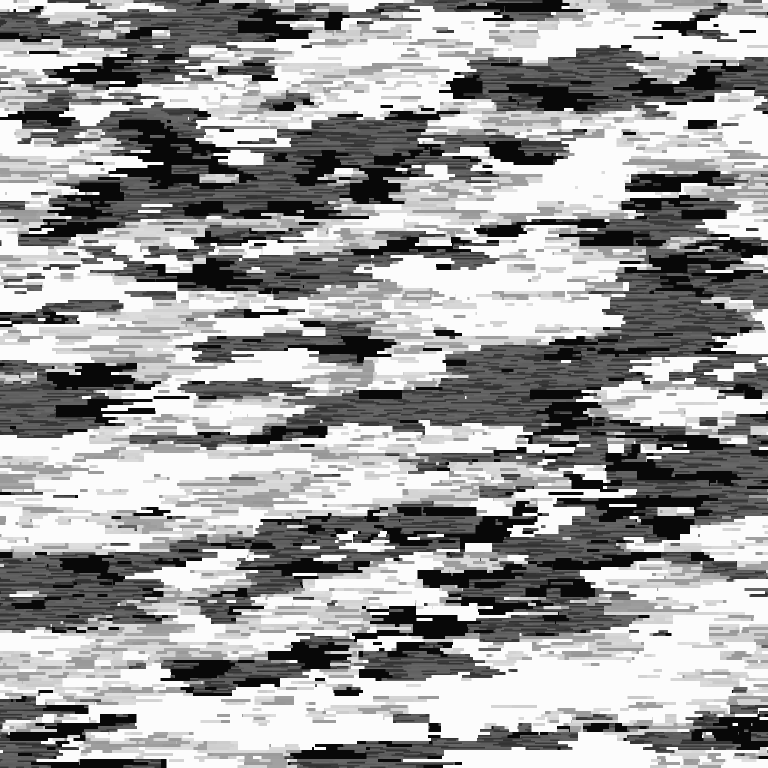
Write a Shadertoy shader that draws this texture.

```glsl
const float ROW = 1.0 / 256.0;
const float BLACK = 0.03, CHARCOAL = 0.22, SLATE = 0.38;
const float SILVER = 0.64, PALE = 0.82, WHITE = 0.99;

float hash(vec2 p) {
    vec3 q = fract(p.xyx * vec3(0.1031, 0.1030, 0.0973));
    q += dot(q, q.yzx + 33.33);
    return fract((q.x + q.y) * q.z);
}

float smoothNoise(vec2 p) {
    vec2 cell = floor(p), f = fract(p);
    f = f * f * (3.0 - 2.0 * f);
    float low = mix(hash(cell), hash(cell + vec2(1, 0)), f.x);
    float high = mix(hash(cell + vec2(0, 1)), hash(cell + vec2(1, 1)), f.x);
    return mix(low, high, f.y);
}

// Centre of the brick holding p; every row has its own shift and brick width
vec2 brickCentre(vec2 p, float height, float width, float seed) {
    float row = floor(p.y / height);
    float w = width * mix(0.5, 2.0, hash(vec2(row, seed)));
    float shift = hash(vec2(row, seed + 7.0));
    return vec2((floor(p.x / w + shift) + 0.5 - shift) * w, (row + 0.5) * height);
}

float brickHash(vec2 centre, float seed) {
    return hash(floor(centre * 2048.0) + seed);
}

// Layered noise, spread to an even 0..1 range so cuts equal area shares
float rankedField(vec2 p, vec2 frequency, float jitter, float seed) {
    float sum = 0.0, amplitude = 0.5;
    vec2 q = vec2(p.x, p.y - 0.03 * p.x) * frequency;
    for (int i = 0; i < 3; i++) {
        sum += amplitude * (smoothNoise(q + seed * 17.3) - 0.5);
        q *= 2.4;
        amplitude *= 0.62;
    }
    float z = sum / 0.133 + jitter * (brickHash(p, seed) - 0.5);
    z /= sqrt(1.0 + jitter * jitter / 12.0);
    return 1.0 / (1.0 + exp(-1.7 * z));
}

// Mostly fine bricks, with some taller ones among them
vec2 mixedBrick(vec2 p, float seed) {
    vec2 tall = brickCentre(p, 3.0 * ROW, 0.03, seed);
    vec2 fine = brickCentre(p, ROW, 0.02, seed + 3.0);
    return brickHash(tall, seed) < 0.35 ? tall : fine;
}

float darkTone(vec2 p, float edge) {
    float ink = rankedField(mixedBrick(p, 21.0), vec2(13.0, 55.0), 0.8, 5.0);
    if (ink < mix(0.12, 0.45, edge)) return BLACK;
    vec2 streak = brickCentre(p, 0.5 * ROW, 0.02, 31.0);
    float grain = brickHash(streak, 8.0);
    return (grain < 0.38 ? CHARCOAL : SLATE) + 0.06 * (brickHash(streak, 12.0) - 0.5);
}

float lightTone(vec2 p) {
    vec2 streak = mixedBrick(p, 41.0);
    float shade = rankedField(streak, vec2(7.0, 45.0), 2.4, 9.0);
    if (shade > 0.41) return WHITE;
    float grain = brickHash(brickCentre(p, ROW, 0.025, 51.0), 14.0);
    float tone = shade * 0.6 + grain * 0.4 < 0.27 ? SILVER : PALE;
    return tone + 0.1 * (grain - 0.5);
}

float streakTone(vec2 p) {
    const float darkShare = 0.36;
    float field = rankedField(mixedBrick(p, 1.0), vec2(5.0, 21.0), 0.9, 2.0);
    return field < darkShare ? darkTone(p, field / darkShare) : lightTone(p);
}

void mainImage(out vec4 fragColor, in vec2 fragCoord) {
    // Four samples per pixel soften the brick edges
    float tone = 0.0;
    for (int i = 0; i < 4; i++) {
        vec2 offset = vec2(i % 2, i / 2) * 0.5 - 0.25;
        tone += 0.25 * streakTone((fragCoord + offset) / iResolution.y);
    }
    fragColor = vec4(vec3(tone), 1.0);
}
```
